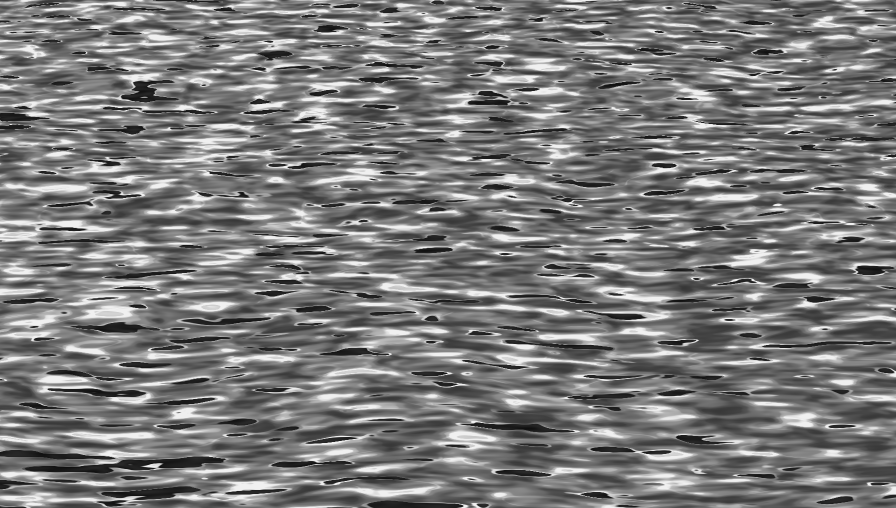
This texture is drawn by a WebGL 1 fragment shader. Its source:

```glsl
precision highp float;
// Rippled water in greyscale, seen at a low angle: stretched gradient noise acts
// as wave slope, and a tone curve turns slope into flat greys and crisp glints.
// A second slope field cuts the black lens-shaped troughs with their bright rims.
uniform vec2 u_resolution;

float hash(vec2 cell) {
  return fract(sin(dot(cell, vec2(127.1, 311.7))) * 43758.55);
}

// Slope contribution of one lattice corner
float corner(vec2 cell, vec2 offset) {
  float angle = 6.2832 * hash(cell);
  return dot(vec2(cos(angle), sin(angle)), offset);
}

float noise(vec2 p) {
  vec2 i = floor(p), f = fract(p);
  vec2 w = f * f * (3.0 - 2.0 * f);
  vec2 e = vec2(1.0, 0.0);
  return mix(mix(corner(i, f), corner(i + e.xy, f - e.xy), w.x),
             mix(corner(i + e.yx, f - e.yx), corner(i + e.xx, f - e.xx), w.x), w.y);
}

// Waves shrink towards the top of the canvas
vec2 waterPlane(vec2 uv, float aspect) {
  float nearness = 1.0 - 0.45 * uv.y;
  return vec2((uv.x - 0.5) * aspect / nearness, -log(nearness) / 0.45);
}

float waterTone(vec2 uv, float aspect) {
  vec2 p = waterPlane(uv, aspect);

  // Tilt and bend the ripples a little
  p.y += 0.03 * noise(p * vec2(1.7, 6.0) + 3.7);
  p += vec2(0.05, 0.005) * noise(p * vec2(9.0, 34.0) + 17.3);

  // Ripple slope, scaled to roughly unit deviation
  float fine = noise(p * vec2(22.0, 120.0) + 61.1);
  float medium = noise(p * vec2(11.0, 80.0) + 41.9);
  float slope = noise(p * vec2(7.0, 52.0) + 8.3) + 0.7 * medium + 0.4 * fine
              + 0.15 * noise(p * vec2(2.5, 13.0) + 29.5);
  slope = slope / 0.27 + 0.25 - 0.5 * uv.x + 0.2 * (uv.y - 0.5);

  // Quiet grey body, then two crisp steps up to the glints and their duller core
  float terraced = slope + 0.1 * sin(7.0 * slope);
  float tone = 0.465 + 0.12 * clamp(terraced, -1.7, 0.0) + 0.135 * clamp(terraced, 0.0, 2.0);
  tone += 0.07 * smoothstep(0.65, 0.85, slope);
  tone += 0.16 * smoothstep(1.2, 1.42, slope);
  tone += 0.08 * smoothstep(1.4, 1.9, slope);
  tone -= 0.25 * smoothstep(2.15, 2.4, slope);
  tone += 0.08 * fine;

  // Thin pale filaments along one contour of a slower field
  float contour = abs(noise(p * vec2(5.0, 36.0) + 53.1) - 0.12);
  tone += 0.11 * (1.0 - smoothstep(0.0, 0.04, contour)) * smoothstep(-0.8, 0.2, slope);

  // Black troughs: thin slivers, growing long and heavy at the lower left
  float trough = noise(p * vec2(5.5, 54.0) + 73.7) + 0.5 * medium + 0.3 * fine;
  float lowerLeft = (1.0 - uv.y) * (1.0 - uv.x);
  trough += 0.3 * lowerLeft * lowerLeft * (0.4 + 2.0 * noise(p * vec2(2.0, 18.0) + 12.9));
  float rim = smoothstep(0.29, 0.335, trough);
  float rimLight = 0.72 + 0.9 * noise(p * vec2(8.0, 30.0) + 91.3);
  tone = mix(tone, rimLight, 0.85 * rim);
  tone = mix(tone, 0.11 + 0.1 * fine, smoothstep(0.37, 0.41, trough));

  return clamp(tone, 0.05, 0.94);
}

void main() {
  float aspect = u_resolution.x / u_resolution.y;
  float tone = 0.0;

  // Four samples per pixel smooth the thin rims
  for (int i = 0; i < 4; i++) {
    float k = float(i);
    vec2 jitter = vec2(mod(k, 2.0), floor(k / 2.0)) * 0.5 - 0.25;
    tone += 0.25 * waterTone((gl_FragCoord.xy + jitter) / u_resolution, aspect);
  }
  gl_FragColor = vec4(vec3(tone), 1.0);
}
```
